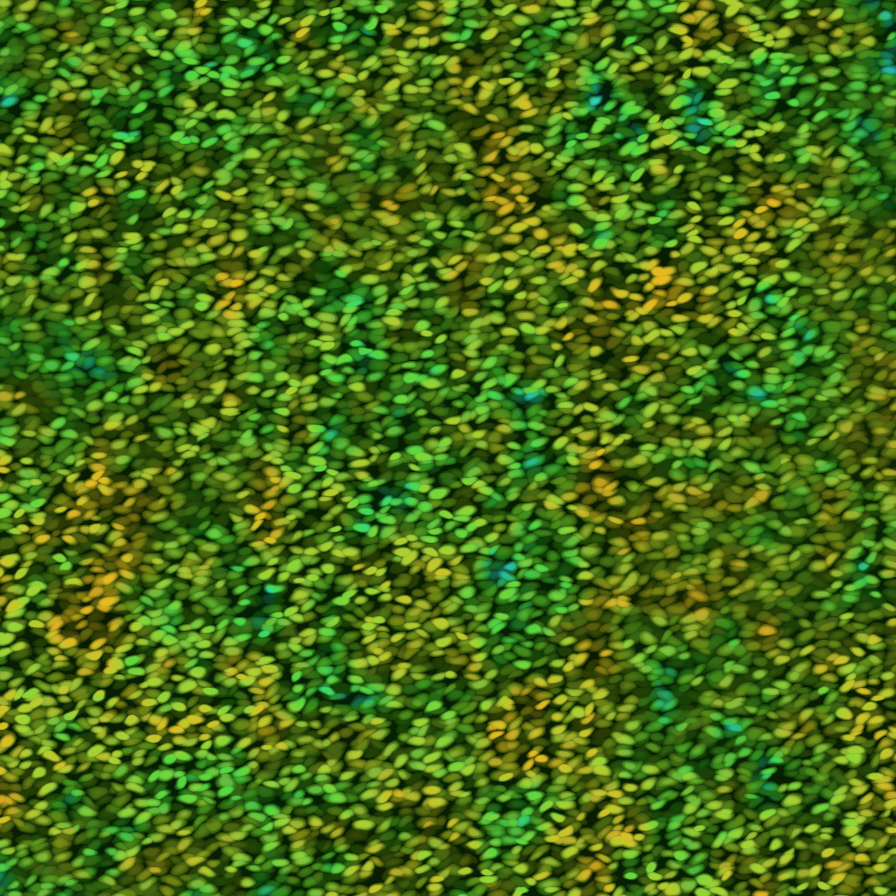
Reproduce this texture procedurally as a three.js fragment shader.

```glsl
// Dense clipped foliage: small soft leaves over dark gaps, in drifting patches of hue.
varying vec2 vUv;

const vec2 LEAF_CELLS = vec2(62.0, 125.0);     // scatter grid across the canvas
const vec2 LEAF_RADIUS = vec2(0.0125, 0.0065); // half length and half width
const float MEAN_TILT = 0.2;
const float TILT_SPREAD = 1.0;
const float WARP_SCALE = 75.0;
const float WARP_AMOUNT = 0.005;
const float MIN_SHADE = 0.2;
const float MID_LIGHT = 0.38;

const vec3 GAP = vec3(0.03, 0.12, 0.01);
const vec3 SHADOW = vec3(0.12, 0.25, 0.02);
const vec3 MOSS = vec3(0.25, 0.40, 0.07);
const vec3 LEAF = vec3(0.36, 0.54, 0.09);
const vec3 PALE = vec3(0.53, 0.71, 0.22);
const vec3 GLINT = vec3(0.62, 0.83, 0.20);
const vec3 WARM_TINT = vec3(1.45, 0.88, 0.6);
const vec3 COOL_TINT = vec3(0.3, 1.03, 1.3);
const float TEAL_BLUE = 0.6;

// Sine-free hashes
float hash(vec2 p) {
  vec3 q = fract(vec3(p.xyx) * 0.1031);
  q += dot(q, q.yzx + 33.33);
  return fract((q.x + q.y) * q.z);
}

vec2 hash2(vec2 p) {
  return vec2(hash(p + 17.0), hash(p + 71.0));
}

float noise(vec2 p) {
  vec2 i = floor(p);
  vec2 f = fract(p);
  f = f * f * (3.0 - 2.0 * f);
  float low = mix(hash(i), hash(i + vec2(1.0, 0.0)), f.x);
  float high = mix(hash(i + vec2(0.0, 1.0)), hash(i + 1.0), f.x);
  return mix(low, high, f.y);
}

// Domed leaf: 1 at the centre, 0 at the rim
float leafDome(vec2 offset, float tilt, float size) {
  float c = cos(tilt);
  float s = sin(tilt);
  vec2 local = vec2(c * offset.x + s * offset.y, c * offset.y - s * offset.x);
  float d = length(local / (LEAF_RADIUS * size));
  return max(0.0, 1.0 - d * d * d);
}

// Brightest leaf at a point: x is its light, y its random hue
vec2 foliage(vec2 p) {
  vec2 grid = p * LEAF_CELLS;
  vec2 home = floor(grid);
  vec2 best = vec2(0.0, 0.5);
  for (int y = -2; y <= 2; y++) {
    for (int x = -1; x <= 1; x++) {
      vec2 id = home + vec2(float(x), float(y));
      vec2 offset = (grid - id - hash2(id)) / LEAF_CELLS;
      float tilt = MEAN_TILT + TILT_SPREAD * (hash(id + 131.0) - 0.5);
      float size = mix(0.8, 1.2, hash(id + 211.0));
      float shade = mix(MIN_SHADE, 1.0, hash(id + 307.0));
      float light = shade * leafDome(offset, tilt, size);
      if (light > best.x) best = vec2(light, hash(id + 401.0));
    }
  }
  return best;
}

// Dark gaps to bright leaf faces
vec3 foliageRamp(float light) {
  vec3 color = mix(GAP, SHADOW, smoothstep(0.03, 0.24, light));
  color = mix(color, MOSS, smoothstep(0.24, 0.465, light));
  color = mix(color, LEAF, smoothstep(0.465, 0.63, light));
  color = mix(color, PALE, smoothstep(0.63, 0.77, light));
  return mix(color, GLINT, smoothstep(0.77, 0.92, light));
}

// Negative is warm, positive is cool
vec3 tintFoliage(vec3 color, float hue) {
  vec3 tint = mix(vec3(1.0), WARM_TINT, clamp(-hue, 0.0, 1.0));
  tint = mix(tint, COOL_TINT, clamp(hue, 0.0, 1.0));
  float teal = smoothstep(0.65, 1.2, hue);
  return color * tint + vec3(0.0, 0.0, TEAL_BLUE * teal * color.g);
}

void main() {
  // Bend the leaf outlines
  vec2 bend = vec2(noise(vUv * WARP_SCALE), noise(vUv * WARP_SCALE + 93.0)) - 0.5;
  vec2 leaf = foliage(vUv + 1.0 + WARP_AMOUNT * bend);

  // Broad patches of softer and harsher light
  float contrast = mix(0.65, 1.2, noise(vUv * 5.0 + 41.0));
  float light = MID_LIGHT + (leaf.x - MID_LIGHT) * contrast;

  // Hue drifts in patches and differs a little per leaf
  float hue = 1.1 * (noise(vUv * 9.0 + 7.0) - 0.5)
            + 1.5 * (noise(vUv * 27.0 + 59.0) - 0.5)
            + 0.5 * (leaf.y - 0.5);

  gl_FragColor = vec4(clamp(tintFoliage(foliageRamp(light), hue), 0.0, 1.0), 1.0);
}
```
